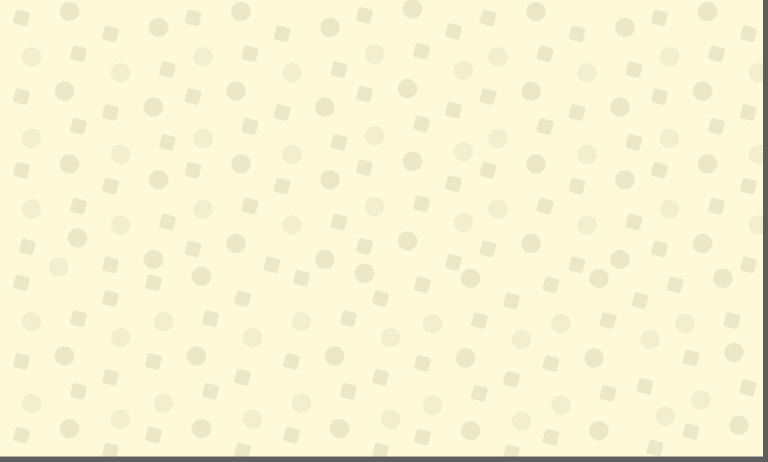
A Shadertoy shader for this pattern:

```glsl
// Pale confetti of tilted rounded squares and dots on cream, edged by grey strips.
// A four-piece cluster, paired diagonally, is stamped over two blocks of rows;
// later stamps cut earlier ones short, and a few pieces are nudged out of line.

const vec2  DESIGN = vec2(768.0, 464.0);      // layout units, y pointing down
const vec2  EDGE = vec2(763.0, 458.5);        // where the grey strips begin
const vec3  CREAM = vec3(0.995, 0.977, 0.848);
const vec3  SHADE = vec3(0.927, 0.910, 0.775);
const vec3  FAINT = vec3(0.950, 0.932, 0.808);
const vec3  STRIP = vec3(0.37);
const float DOT_RADIUS = 9.7;
const float SQUARE_HALF = 7.3;
const float CORNER = 2.6;
const float TILT = 0.25;
const vec2  PAIR_STEP = vec2(89.0, 16.0);     // second cluster of a stamp
const float ROW_PAIR = 153.0;                 // height of two rows
const float ROW_ODD = 79.0;                   // drop to the odd row
const float CUT_MARGIN = 8.0;
const float BLOCK_CUT = 25.0;                 // depth kept of the last upper row

// Left starts of the stamps: upper block, then lower block, each with its end
const float STARTS[14] = float[14](
    21.5, 193.0, 364.5, 488.0, 659.5, 831.0, 831.0,
    21.5, 153.5, 291.5, 422.5, 551.0, 675.0, 763.0);

float roundedSquare(vec2 p) {
    float c = cos(TILT), s = sin(TILT);
    vec2 q = abs(vec2(c * p.x + s * p.y, c * p.y - s * p.x)) - SQUARE_HALF + CORNER;
    return length(max(q, 0.0)) + min(max(q.x, q.y), 0.0) - CORNER;
}

// Pieces: 0 square, 1 dot, 2 square, 3 faint dot; 4 to 7 repeat them
vec2 pieceOffset(int piece, bool oddRow) {
    int kind = piece % 4;
    vec2 o = vec2(0.0);
    if (kind == 1) o = oddRow ? vec2(43.0, -5.5) : vec2(48.0, -6.5);
    if (kind == 2) o = vec2(57.0, oddRow ? 30.0 : 36.0);
    if (kind == 3) o = vec2(10.0, oddRow ? 42.0 : 39.0);
    return o + (piece > 3 ? PAIR_STEP : vec2(0.0));
}

// Irregular pieces, keyed by the digits block, row, column, piece
vec2 nudge(int key) {
    switch (key) {
        case 300:  return vec2(6.0, -2.0);
        case 301:  return vec2(13.0, -5.5);
        case 303:  return vec2(27.0, -24.0);
        case 314:  return vec2(-10.0, 0.0);
        case 1001: return vec2(-120.0, 0.0);
        case 1020: return vec2(10.0, -4.5);
        case 1021: return vec2(25.0, -3.0);
        case 1144: return vec2(5.0, 7.0);
        case 1147: return vec2(15.0, -5.0);
        case 1244: return vec2(15.0, -5.0);
    }
    return vec2(0.0);
}

vec2 stampOrigin(int block, int row, int col) {
    vec2 o = vec2(STARTS[block * 7 + col], block == 0 ? 18.0 : 284.0);
    o.y += ROW_PAIR * float(row / 2) + ROW_ODD * float(row % 2);
    if (block == 0 && col == 2) o.y -= 2.5;
    if (block == 1 && col > 2) o.y += 2.0;
    if (block == 1 && col == 5 && row > 0) o += vec2(16.0, -5.5);
    return o;
}

void mainImage(out vec4 fragColor, in vec2 fragCoord) {
    vec2 uv = fragCoord / iResolution.xy;
    vec2 p = vec2(uv.x, 1.0 - uv.y) * DESIGN;
    float pixel = DESIGN.x / iResolution.x;
    float shadeDist = 1e3, faintDist = 1e3;

    for (int block = 0; block < 2; block++)
    for (int row = 0; row < 4 - block; row++)
    for (int col = 0; col < 5 + block; col++) {
        // Skip stamps that cannot reach this point
        vec2 local = p - stampOrigin(block, row, col);
        if (local.x < -15.0 || local.x > 165.0 || abs(local.y - 30.0) > 55.0) continue;
        float width = STARTS[block * 7 + col + 1] - STARTS[block * 7 + col];

        for (int piece = 0; piece < 8; piece++) {
            vec2 offset = pieceOffset(piece, row % 2 == 1)
                        + nudge(block * 1000 + row * 100 + col * 10 + piece);
            bool cut = offset.x > width - CUT_MARGIN
                    || (block == 0 && row == 3 && offset.y > BLOCK_CUT);
            if (cut) continue;
            vec2 q = local - offset;
            int kind = piece % 4;
            float dotDist = length(q) - DOT_RADIUS;
            if (kind == 3) faintDist = min(faintDist, dotDist);
            else shadeDist = min(shadeDist, kind == 1 ? dotDist : roundedSquare(q));
        }
    }

    // Pieces over the ground, then the strips at right and bottom
    vec3 color = mix(CREAM, FAINT, clamp(0.5 - faintDist / pixel, 0.0, 1.0));
    color = mix(color, SHADE, clamp(0.5 - shadeDist / pixel, 0.0, 1.0));
    vec2 past = p - EDGE;
    color = mix(color, STRIP, clamp(0.5 + max(past.x, past.y) / pixel, 0.0, 1.0));
    fragColor = vec4(color, 1.0);
}
```
